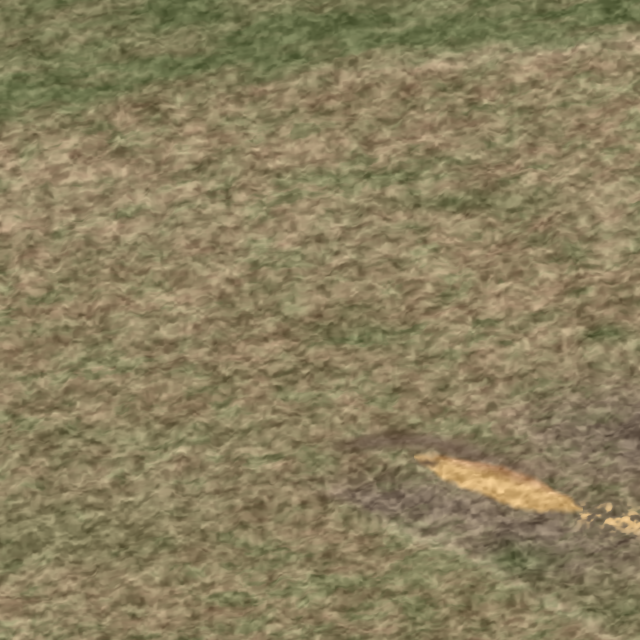
Write a three.js fragment shader that draws this texture.

```glsl
// A dry grass hillside: soft, sideways-stretched noise forms the tufts over
// broad tints for the green upper field, heather slope and rounded spur.
// A curved lens of bare sand with a dark lip cuts into the lower right.
varying vec2 vUv;

float hash(vec2 p) {
  vec3 q = fract(vec3(p.xyx) * 0.1031);
  q += dot(q, q.yzx + 33.33);
  return fract((q.x + q.y) * q.z);
}

// Value noise, centred on zero
float noise(vec2 p) {
  vec2 i = floor(p), f = fract(p);
  f = f * f * f * (f * (f * 6.0 - 15.0) + 10.0);
  float low = mix(hash(i), hash(i + vec2(1.0, 0.0)), f.x);
  float high = mix(hash(i + vec2(0.0, 1.0)), hash(i + 1.0), f.x);
  return mix(low, high, f.y) - 0.5;
}

float fbm(vec2 p) {
  float sum = 0.0, amp = 0.6;
  for (int i = 0; i < 4; i++) {
    sum += amp * noise(p);
    p = mat2(0.98, 0.2, -0.2, 0.98) * p * 2.03 + 17.3;
    amp *= 0.6;
  }
  return sum;
}

// Soft elliptical patch
float patchAt(vec2 p, vec2 centre, vec2 radius) {
  vec2 d = (p - centre) / radius;
  return exp(-dot(d, d));
}

// Soft band around a height of zero
float band(float d, float width) {
  return exp(-d * d / (width * width));
}

void main() {
  vec2 uv = vUv;

  // Slightly tilted tufts, bent by a broad warp
  vec2 warp = 0.012 * vec2(fbm(uv * 24.0), fbm(uv * 24.0 + 40.0));
  vec2 p = uv + warp;
  vec2 g = vec2(p.x, p.y - 0.12 * p.x);
  float tufts = 0.55 * noise(g * vec2(42.0, 85.0))
              + 0.60 * noise(g * vec2(78.0, 135.0) + 9.0)
              + 0.45 * noise(g * vec2(135.0, 210.0) + 31.0);
  float streaks = fbm(g * vec2(7.0, 30.0) + 5.0);
  float broad = fbm(g * vec2(4.0, 9.0) + 60.0);
  float tint = fbm(g * vec2(20.0, 42.0) + 80.0);

  // Straw-coloured slope
  vec3 straw = vec3(0.570, 0.515, 0.390);
  vec3 green = vec3(0.405, 0.435, 0.285);
  vec3 heather = vec3(0.475, 0.415, 0.355);
  vec3 col = straw + vec3(0.05, 0.0, 0.02) * tint * 1.6;
  col += vec3(0.11, 0.10, 0.09) * streaks + 0.05 * broad;
  col += 0.03 * patchAt(uv, vec2(0.15, 0.68), vec2(0.35, 0.11));
  col -= 0.022 * patchAt(uv, vec2(0.3, 0.52), vec2(0.4, 0.08));

  // Green upper field behind a pale rising edge
  float edge = p.y - (0.795 + 0.195 * p.x - 0.055 * p.x * p.x);
  float field = smoothstep(-0.015, 0.055, edge + 0.05 * streaks);
  field *= clamp(0.72 + 1.3 * streaks + 0.5 * tint, 0.15, 1.0);
  col = mix(col, green, field);
  col += 0.055 * band(edge, 0.017) * smoothstep(0.2, 0.8, uv.x);

  // Green seams and hollows
  float seams = 0.7 * patchAt(p, vec2(0.56, 0.726), vec2(0.12, 0.013))
              + 0.6 * patchAt(p, vec2(0.73, 0.685), vec2(0.16, 0.016))
              + 0.7 * patchAt(p, vec2(0.58, 0.475), vec2(0.07, 0.022))
              + 0.8 * patchAt(p, vec2(0.95, 0.475), vec2(0.045, 0.017))
              + 0.45 * patchAt(p, vec2(0.08, 0.17), vec2(0.25, 0.06))
              + 0.35 * patchAt(p, vec2(0.2, 0.32), vec2(0.25, 0.025));
  seams += 0.8 * smoothstep(0.12, 0.5, streaks * 0.6 - tint);
  col = mix(col, green, clamp(seams * (0.8 + 1.2 * tint), 0.0, 0.85));

  // Heather on the right and below the scar, above the spur
  float spur = p.y - (0.205 - 0.36 * (p.x - 0.54) - 0.3 * (p.x - 0.54) * (p.x - 0.54));
  float moor = patchAt(p, vec2(0.98, 0.32), vec2(0.17, 0.075))
             + patchAt(p, vec2(0.62, 0.215), vec2(0.12, 0.045))
             + patchAt(p, vec2(0.88, 0.155), vec2(0.2, 0.065));
  moor *= smoothstep(-0.01, 0.02, spur);
  col = mix(col, heather, clamp(moor * (0.85 + tint), 0.0, 0.9));
  float gully = patchAt(p, vec2(0.81, 0.125), vec2(0.055, 0.026))
              + 0.7 * patchAt(p, vec2(0.96, 0.05), vec2(0.1, 0.045));
  col = mix(col, green * 0.93, 0.75 * min(gully, 1.0) * smoothstep(0.0, 0.02, spur));

  // Pale crest of the spur and its olive flank
  col += 0.06 * band(spur, 0.011) * smoothstep(0.5, 0.65, uv.x);
  col -= vec3(0.04, 0.03, 0.035) * smoothstep(0.0, -0.06, spur)
       * patchAt(uv, vec2(0.55, 0.04), vec2(0.35, 0.11));

  // Tuft shading
  col += vec3(0.29, 0.28, 0.25) * tufts * mix(1.0, 0.75, field);

  // Dark lip tapering out to the left
  float lipLine = 0.313 - 1.3 * (p.x - 0.62) * (p.x - 0.62);
  float lip = band(p.y - lipLine, 0.015) * smoothstep(0.49, 0.58, p.x) * smoothstep(0.88, 0.72, p.x);
  col = mix(col, vec3(0.43, 0.355, 0.295) + 0.12 * tufts, 0.8 * lip);

  // Sand lens, then broken crumbs trailing right
  float t = clamp((p.x - 0.645) / 0.265, 0.0, 1.0);
  float middle = 0.284 - 0.078 * t;
  float halfWidth = 0.027 * pow(sin(3.1416 * t), 0.75);
  float sand = smoothstep(-0.007, 0.005, halfWidth - abs(p.y - middle)) * step(0.001, t) * step(t, 0.999);
  float trail = band(p.y - 0.194 + 0.12 * (p.x - 0.94), 0.019) * smoothstep(0.88, 0.92, p.x);
  sand = max(sand, trail * smoothstep(-0.12, 0.2, tufts + 0.4 * tint));
  vec3 sandCol = mix(vec3(0.86, 0.71, 0.48), vec3(0.70, 0.53, 0.39), smoothstep(0.0, 0.028, p.y - middle));
  col = mix(col, sandCol + 0.26 * tufts, 0.93 * sand);
  col = mix(col, vec3(0.31, 0.24, 0.19), 0.75 * patchAt(p, vec2(0.665, 0.276), vec2(0.018, 0.007)));

  gl_FragColor = vec4(clamp(col, 0.0, 1.0), 1.0);
}
```
